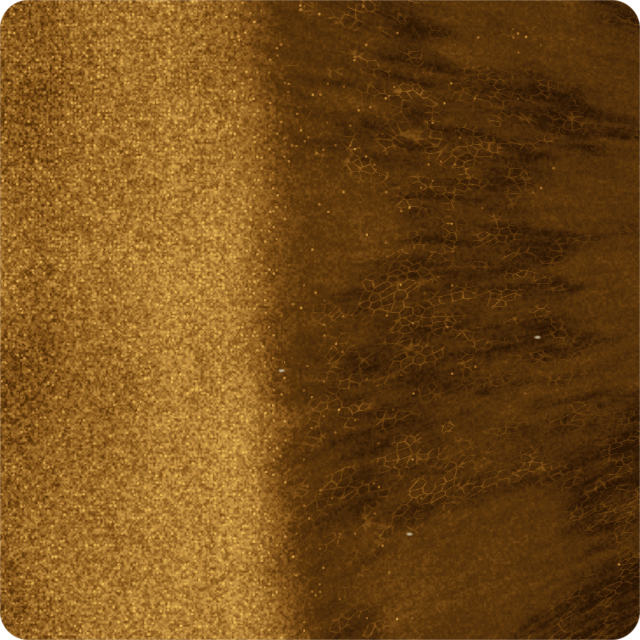
Reproduce this texture procedurally as a Shadertoy shader.

```glsl
// Bronzed leather: a bright, grainy metallic sheen on the left falls into dark
// creased hide on the right. A tone value is built from sheen, noise, Voronoi
// creases along curved flow lines and glints, then mapped through a colour ramp.

const vec3 SHADOW = vec3(0.17, 0.085, 0.012);
const vec3 UMBER  = vec3(0.28, 0.16, 0.035);
const vec3 BROWN  = vec3(0.37, 0.22, 0.045);
const vec3 TAN    = vec3(0.52, 0.33, 0.10);
const vec3 GOLD   = vec3(0.62, 0.43, 0.16);
const vec3 PALE   = vec3(0.74, 0.54, 0.24);
const vec3 GLINT  = vec3(0.90, 0.72, 0.32);
const vec3 SPECK  = vec3(0.80, 0.77, 0.66);
const vec3 PAPER  = vec3(1.0);

const float CORNER_RADIUS = 0.045;
const float SHEEN_EDGE    = 0.445;  // where the sheen ends at the bottom
const float SHEEN_LEAN    = 0.065;  // shift of that edge toward the top
const float SHEEN_BLUR    = 0.085;
const float GRAIN_SCALE   = 215.0;
const float GLINT_SCALE   = 165.0;
const vec2  CREASE_SCALE  = vec2(58.0, 88.0);
const vec2  PATCH_SCALE   = vec2(4.0, 9.0);

float hash(vec2 p) {
    vec3 q = fract(vec3(p.xyx) * 0.1031);
    q += dot(q, q.yzx + 33.33);
    return fract((q.x + q.y) * q.z);
}

vec2 hash2(vec2 p) {
    return vec2(hash(p), hash(p + 57.3));
}

float noise(vec2 p) {
    vec2 i = floor(p), f = fract(p);
    f = f * f * (3.0 - 2.0 * f);
    return mix(mix(hash(i), hash(i + vec2(1, 0)), f.x),
               mix(hash(i + vec2(0, 1)), hash(i + vec2(1, 1)), f.x), f.y);
}

float fbm(vec2 p) {
    float sum = 0.0, amp = 0.5;
    for (int i = 0; i < 4; i++) {
        sum += amp * noise(p);
        p = mat2(1.6, 1.2, -1.2, 1.6) * p + 7.1;
        amp *= 0.5;
    }
    return sum / 0.9375;
}

// Gap between the two nearest Voronoi seeds: zero on the cell borders.
float cellGap(vec2 p) {
    vec2 cell = floor(p);
    float near = 9.0, next = 9.0;
    for (int y = -1; y <= 1; y++)
    for (int x = -1; x <= 1; x++) {
        vec2 c = cell + vec2(x, y);
        float d = length(c + hash2(c) - p);
        next = min(next, max(near, d));
        near = min(near, d);
    }
    return next - near;
}

// Round sparkles, one per grid cell, kept with the given probability.
float glints(vec2 p, float density) {
    vec2 cell = floor(p);
    vec2 seed = 0.3 + 0.4 * hash2(cell + 11.0);
    float shine = 0.35 + 0.65 * hash(cell + 91.0);
    float dotShape = 1.0 - smoothstep(0.12, 0.55, length(fract(p) - seed));
    return dotShape * shine * step(hash(cell + 33.0), density);
}

vec3 ramp(float t) {
    vec3 c = mix(SHADOW, UMBER, clamp(t, 0.0, 1.0));
    c = mix(c, BROWN, clamp(t - 1.0, 0.0, 1.0));
    c = mix(c, TAN, clamp(t - 2.0, 0.0, 1.0));
    c = mix(c, GOLD, clamp(t - 3.0, 0.0, 1.0));
    c = mix(c, PALE, clamp(t - 4.0, 0.0, 1.0));
    return mix(c, GLINT, clamp((t - 5.0) * 0.5, 0.0, 1.0));
}

void mainImage(out vec4 fragColor, in vec2 fragCoord) {
    vec2 uv = fragCoord / iResolution.xy;

    // Sheen: vertical bands and soft clouds, brightest low on the left
    float cloud = fbm(uv * vec2(6.0, 5.0) + 3.0) - 0.5;
    float edge = SHEEN_EDGE - SHEEN_LEAN * uv.y + 0.07 * cloud;
    float sheen = 1.0 - smoothstep(edge - SHEEN_BLUR, edge + SHEEN_BLUR, uv.x);
    float bands = noise(vec2(uv.x * 16.0, uv.y * 1.5)) - 0.5;
    float lit = 3.2 + 1.1 * smoothstep(0.0, 0.28, uv.x) - 0.5 * smoothstep(0.55, 1.0, uv.y);
    lit += 1.5 * cloud + 0.5 * bands;

    // Hide: flow lines rise at the bottom and fall at the top
    vec2 flow = vec2(uv.x, (uv.y - 0.65) * exp(0.95 * (uv.x - 0.7)));
    flow += 0.02 * (vec2(fbm(uv * 9.0), fbm(uv * 9.0 + 40.0)) - 0.5);
    float patches = smoothstep(0.42, 0.60, fbm(flow * PATCH_SCALE + vec2(2.0, 5.0)));
    float creased = patches * smoothstep(0.36, 0.58, uv.x);
    float streak = fbm(flow * vec2(14.0, 75.0)) - 0.5;
    float veins = 1.0 - smoothstep(0.02, 0.24, cellGap(flow * CREASE_SCALE));
    veins *= smoothstep(0.3, 0.7, noise(flow * vec2(40.0, 60.0) + 20.0));
    float hide = 2.1 - 0.55 * smoothstep(0.5, 1.0, uv.x) + 0.7 * cloud;
    hide += creased * (1.3 * veins - 0.95) + streak * (0.8 + 1.4 * creased);

    // Fine grain and glints, both fading into the hide
    float grain = noise(uv * GRAIN_SCALE) + noise(uv.yx * GRAIN_SCALE * 1.7 + 13.0) - 1.0;
    float tone = mix(hide, lit, sheen) + grain * mix(0.7, 2.0, sheen);
    float fade = 1.0 - smoothstep(0.35, 0.85, uv.x - 0.12 * uv.y);
    float density = (0.03 + 0.2 * sheen) * fade * (0.7 + 1.5 * cloud + 0.5 * uv.y);
    tone += glints(uv * GLINT_SCALE, density) * mix(3.2, 2.2, sheen);
    vec3 color = ramp(tone);

    // A few pale dust specks
    for (float i = 0.0; i < 3.0; i++) {
        vec2 at = vec2(0.44 + 0.2 * i, 0.1 + 0.6 * hash(vec2(i, 4.0)));
        float d = length((uv - at) * vec2(0.7, 1.3));
        color = mix(color, SPECK, 0.8 * (1.0 - smoothstep(0.001, 0.005, d)));
    }

    // Rounded sheet on white paper
    vec2 q = abs(uv - 0.5) - 0.5 + CORNER_RADIUS;
    float outside = length(max(q, 0.0)) - CORNER_RADIUS;
    float pixel = 1.0 / iResolution.y;
    color = mix(color, PAPER, smoothstep(-pixel, pixel, outside));
    fragColor = vec4(color, 1.0);
}
```
